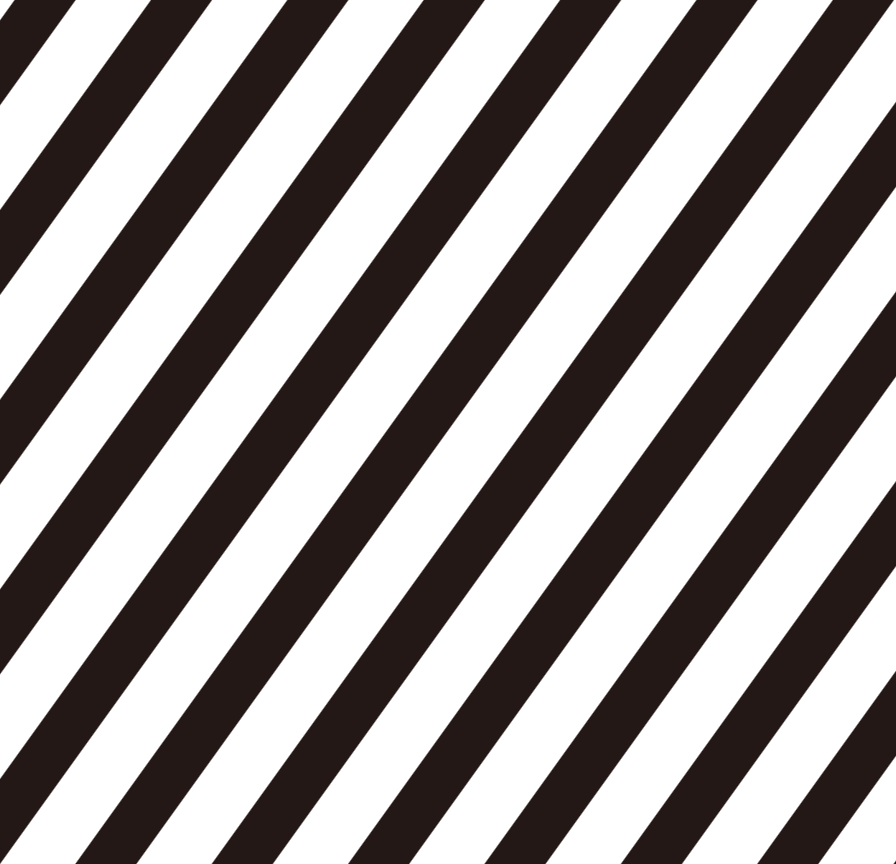
Give the GLSL for this pattern, as a WebGL 2 fragment shader.

```glsl
#version 300 es
precision highp float;
// Even diagonal stripes, dark on white, rising to the right.
// A linear phase across the canvas counts the stripes; the distance from the
// nearest stripe centre, in periods, gives a band with smoothed edges.

uniform vec2 u_resolution;
out vec4 fragColor;

const vec3 PAPER = vec3(1.0);
const vec3 INK = vec3(0.137, 0.094, 0.084);

const vec2 REPEATS = vec2(6.57, 4.555);  // periods across and down the canvas
const float STRIPE_CENTER = 0.776;       // phase of the middle of a stripe
const float STRIPE_WIDTH = 0.448;        // dark share of one period

// Signed distance to the nearest stripe, in periods (negative inside).
float stripeDistance(float phase, float center, float width) {
    float offset = fract(phase - center + 0.5) - 0.5;
    return abs(offset) - 0.5 * width;
}

// Coverage of a shape whose edge is softened over the given span.
float coverage(float signedDistance, float span) {
    return clamp(0.5 - signedDistance / span, 0.0, 1.0);
}

void main() {
    vec2 uv = gl_FragCoord.xy / u_resolution;

    // Phase is constant along each stripe
    float phase = uv.x * REPEATS.x - uv.y * REPEATS.y;

    // One pixel of smoothing, measured before the phase wraps
    float pixelSpan = fwidth(phase);
    float stripe = coverage(stripeDistance(phase, STRIPE_CENTER, STRIPE_WIDTH), pixelSpan);

    fragColor = vec4(mix(PAPER, INK, stripe), 1.0);
}
```
